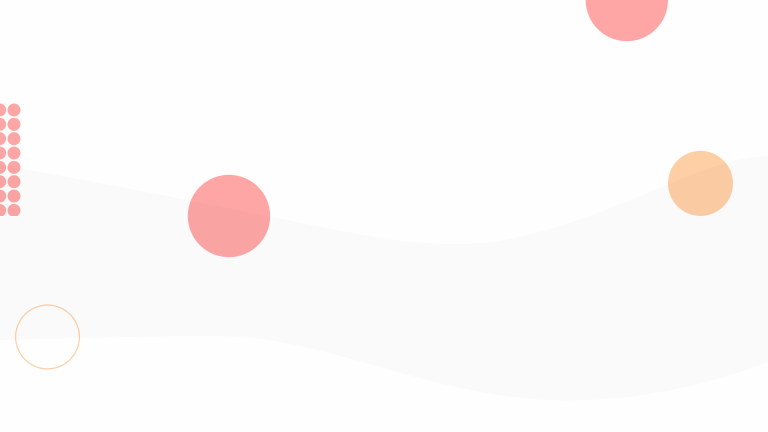
Write a WebGL 2 fragment shader that draws this background.

```glsl
#version 300 es
precision highp float;

uniform vec2 u_resolution;
out vec4 outColor;

#define PAPER vec3(0.998)
#define WAVE_TINT vec3(0.98)
#define CORAL vec3(1.0, 0.653, 0.653)
#define PEACH vec3(1.0, 0.808, 0.65)
#define BIG_RADIUS 0.0953
#define SMALL_RADIUS 0.0752
#define RING_HALF_WIDTH 0.0014
#define DOT_RADIUS 0.0150
#define DOT_SPACING 0.0332
#define DOT_ORIGIN vec2(0.0324, 0.7454)
#define DOT_FLOOR 0.5

// Curve knots: x, height, slope
const vec3 UPPER[5] = vec3[5](
    vec3(0.0, 0.618, -0.17), vec3(0.625, 0.499, -0.20), vec3(1.060, 0.435, 0.0),
    vec3(1.435, 0.527, 0.39), vec3(1.778, 0.639, 0.05));
const vec3 LOWER[5] = vec3[5](
    vec3(0.0, 0.213, 0.02), vec3(0.498, 0.222, 0.0), vec3(0.856, 0.157, -0.29),
    vec3(1.308, 0.073, 0.0), vec3(1.778, 0.162, 0.38));

// Coverage of a signed distance, smoothed over one pixel
float fill(float dist) {
    return clamp(0.5 - dist * u_resolution.y, 0.0, 1.0);
}

float circle(vec2 p, vec2 center, float radius) {
    return length(p - center) - radius;
}

// Cubic Hermite span between two knots
float hermite(vec3 a, vec3 b, float x) {
    float span = b.x - a.x;
    float t = (x - a.x) / span;
    float s = 1.0 - t;
    return s * s * ((1.0 + 2.0 * t) * a.y + t * span * a.z)
         + t * t * ((1.0 + 2.0 * s) * b.y - s * span * b.z);
}

// Signed distance above a curve, corrected for its slope
float aboveCurve(vec2 p, vec3 knots[5]) {
    int i = 0;
    while (i < 3 && p.x > knots[i + 1].x) i++;
    float height = hermite(knots[i], knots[i + 1], p.x);
    float ahead = hermite(knots[i], knots[i + 1], p.x + 0.001);
    float slope = (ahead - height) / 0.001;
    return (p.y - height) / sqrt(1.0 + slope * slope);
}

// Two columns of eight dots, trimmed along the bottom
float dotGrid(vec2 p) {
    vec2 cell = round((p - DOT_ORIGIN) / DOT_SPACING);
    cell = clamp(cell, vec2(-1.0, -7.0), vec2(0.0));
    float dots = circle(p, DOT_ORIGIN + cell * DOT_SPACING, DOT_RADIUS);
    return max(dots, DOT_FLOOR - p.y);
}

void main() {
    vec2 p = gl_FragCoord.xy / u_resolution.y;

    // Pale wave band
    float band = max(aboveCurve(p, UPPER), -aboveCurve(p, LOWER));
    vec3 base = mix(PAPER, WAVE_TINT, fill(band));

    // Coral discs and dots
    float coral = min(circle(p, vec2(1.451, 1.0), BIG_RADIUS),
                      circle(p, vec2(0.530, 0.5), BIG_RADIUS));
    coral = min(coral, dotGrid(p));

    // Peach disc and thin ring
    float disc = circle(p, vec2(1.6215, 0.5755), SMALL_RADIUS);
    float ring = abs(circle(p, vec2(0.110, 0.220), SMALL_RADIUS - RING_HALF_WIDTH));
    float peach = min(disc, ring - RING_HALF_WIDTH);

    // Inks multiply over the band so its edge shows through
    vec3 color = mix(base, base * CORAL, fill(coral));
    color = mix(color, base * PEACH, fill(peach));
    outColor = vec4(color, 1.0);
}
```
